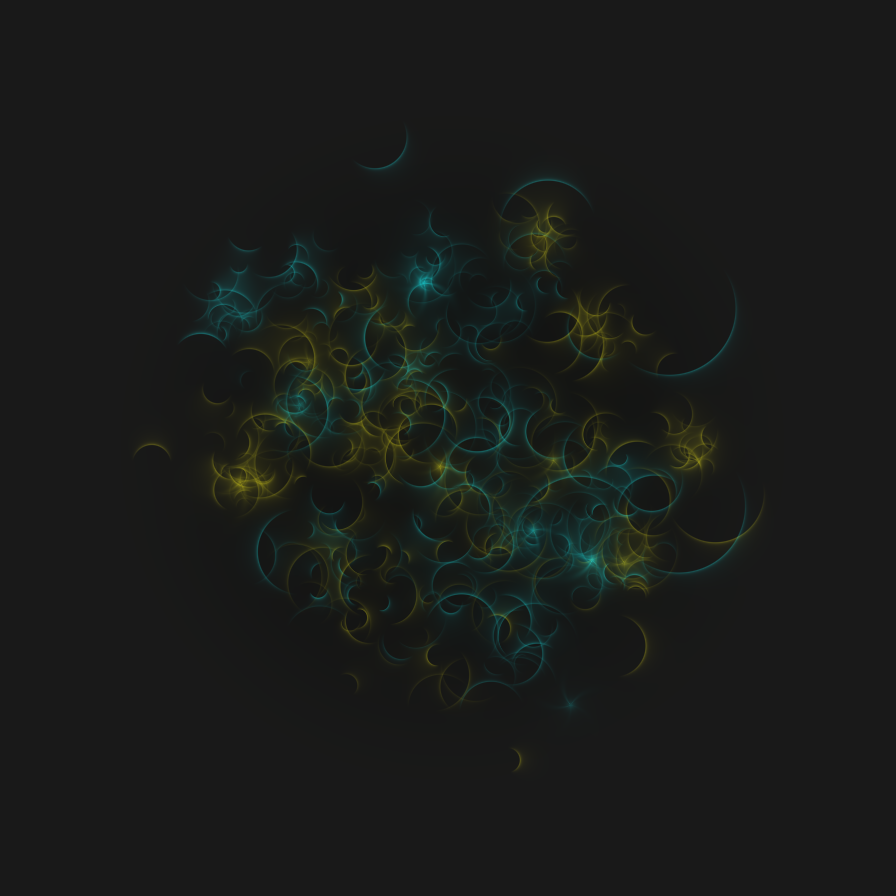
A Shadertoy shader for this background:

```glsl
// A dark field with a round cloud of teal and yellow gossamer filaments.
// Hashed arcs gather around hubs: each has a sharp inner rim and a sheet of
// light fading outward. A few wide arcs and star-shaped knots lie on top.

const vec3 BACKDROP = vec3(0.098, 0.099, 0.097);
const vec3 HOLLOW = vec3(0.074, 0.076, 0.073);   // darker heart of the cloud
const vec3 TEAL = vec3(0.02, 0.84, 0.86);
const vec3 YELLOW = vec3(0.84, 0.80, 0.03);
const vec2 CLOUD_CENTER = vec2(0.505, 0.50);
const float CLOUD_RADIUS = 0.40;
const float RIM_WIDTH = 0.0011;
const float RIM_GAIN = 0.30;
const float SHEET_GAIN = 0.085;
const int HUBS = 15;
const int ARCS_PER_HUB = 17;
const int WIDE_ARCS = 6;
const int KNOTS = 5;

// Hubs: x, y, spread
const vec3 TEAL_HUBS[HUBS] = vec3[HUBS](
    vec3(0.47, 0.69, 0.032), vec3(0.34, 0.71, 0.045), vec3(0.58, 0.67, 0.040),
    vec3(0.44, 0.59, 0.030), vec3(0.53, 0.61, 0.050), vec3(0.56, 0.50, 0.045),
    vec3(0.60, 0.41, 0.035), vec3(0.68, 0.43, 0.042), vec3(0.66, 0.38, 0.030),
    vec3(0.36, 0.38, 0.030), vec3(0.50, 0.37, 0.060), vec3(0.56, 0.29, 0.040),
    vec3(0.25, 0.65, 0.016), vec3(0.34, 0.54, 0.025), vec3(0.50, 0.49, 0.130));
const vec3 YELLOW_HUBS[HUBS] = vec3[HUBS](
    vec3(0.34, 0.59, 0.030), vec3(0.40, 0.63, 0.040), vec3(0.45, 0.55, 0.038),
    vec3(0.43, 0.51, 0.030), vec3(0.30, 0.49, 0.038), vec3(0.27, 0.46, 0.018),
    vec3(0.39, 0.36, 0.038), vec3(0.60, 0.72, 0.026), vec3(0.68, 0.64, 0.026),
    vec3(0.66, 0.53, 0.050), vec3(0.57, 0.42, 0.038), vec3(0.70, 0.38, 0.026),
    vec3(0.77, 0.49, 0.018), vec3(0.50, 0.29, 0.060), vec3(0.49, 0.48, 0.120));

// Wide arcs: center, radius, direction of the middle
const vec4 TEAL_WIDE[WIDE_ARCS] = vec4[WIDE_ARCS](
    vec4(0.618, 0.746, 0.054, 1.75), vec4(0.750, 0.430, 0.075, -0.90),
    vec4(0.655, 0.400, 0.070, 1.80), vec4(0.335, 0.390, 0.048, 3.20),
    vec4(0.740, 0.650, 0.075, -0.80), vec4(0.415, 0.845, 0.036, -0.90));
const vec4 YELLOW_WIDE[WIDE_ARCS] = vec4[WIDE_ARCS](
    vec4(0.792, 0.447, 0.055, -1.20), vec4(0.300, 0.505, 0.033, 1.60),
    vec4(0.415, 0.350, 0.035, 3.00), vec4(0.172, 0.482, 0.022, 1.57),
    vec4(0.567, 0.150, 0.014, 0.10), vec4(0.686, 0.275, 0.035, 0.00));

// Knots: x, y, brightness
const vec3 TEAL_KNOTS[KNOTS] = vec3[KNOTS](
    vec3(0.473, 0.684, 1.3), vec3(0.595, 0.408, 0.9), vec3(0.661, 0.375, 1.2),
    vec3(0.335, 0.548, 0.5), vec3(0.637, 0.213, 0.3));
const vec3 YELLOW_KNOTS[KNOTS] = vec3[KNOTS](
    vec3(0.491, 0.479, 1.0), vec3(0.268, 0.462, 0.8), vec3(0.618, 0.486, 0.6),
    vec3(0.345, 0.596, 0.5), vec3(0.697, 0.372, 0.7));

vec4 hash42(vec2 p) {
    vec4 q = fract(p.xyxy * vec4(0.1031, 0.1030, 0.0973, 0.1099));
    q += dot(q, q.wzxy + 33.33);
    return fract((q.xxyz + q.yzzw) * q.zywx);
}

vec2 heading(float angle) { return vec2(cos(angle), sin(angle)); }

// Skewed arc: dark inside, bright rim, tapered sheet outside
float arcLight(vec2 q, float radius, vec2 dir, float cosSpan, float skew, float sheet, float rim) {
    float r = max(length(q), 1e-5);
    vec2 n = q / r;
    float taper = clamp((dot(n, dir) - cosSpan) / (1.0 - cosSpan), 0.0, 1.0);
    if (taper <= 0.0) return 0.0;
    float d = r - radius * (1.0 + skew * dot(n, vec2(-dir.y, dir.x)));
    float outside = max(d, 0.0);
    float glow = RIM_GAIN * exp(-outside / rim) + SHEET_GAIN * exp(-outside / (sheet * taper + rim));
    return glow * sqrt(taper) * taper * smoothstep(-1.5 * rim, 0.0, d);
}

// Scattered small arcs around every hub
float filaments(vec2 p, vec3 hubs[HUBS], float seed, float rim) {
    float light = 0.0;
    for (int h = 0; h < HUBS; h++) {
        vec2 local = p - hubs[h].xy;
        float spread = hubs[h].z;
        if (length(local) > 2.9 * spread + 0.11) continue;
        for (int i = 0; i < ARCS_PER_HUB; i++) {
            vec2 id = vec2(float(h) + seed, float(i) + 3.7);
            vec4 a = hash42(id), b = hash42(id + 57.3);
            vec2 offset = 2.0 * spread * (a.xy + a.zw - 1.0);
            vec2 dir = heading(6.2832 * b.x);
            float radius = mix(0.010, 0.044, b.y * b.y);
            float strength = 0.25 + 1.2 * b.z * b.z;
            light += strength * arcLight(local - offset + dir * radius, radius, dir,
                mix(-0.3, 0.6, b.w), 0.9 * (a.x - a.z), mix(0.003, 0.016, a.w), rim);
        }
    }
    return light;
}

float wideArcs(vec2 p, vec4 arcs[WIDE_ARCS], float rim) {
    float light = 0.0;
    for (int i = 0; i < WIDE_ARCS; i++)
        light += 1.1 * arcLight(p - arcs[i].xy, arcs[i].z, heading(arcs[i].w), 0.1, 0.12, 0.008, rim);
    return light;
}

// Bright cores with uneven rays
float knotLight(vec2 p, vec3 knots[KNOTS]) {
    float light = 0.0;
    for (int i = 0; i < KNOTS; i++) {
        vec2 q = p - knots[i].xy;
        float r = length(q);
        if (r > 0.12) continue;
        float angle = atan(q.y, q.x + 1e-6) + 14.0 * r + float(i);
        float rays = pow(abs(cos(2.5 * angle)), 14.0) * (0.6 + 0.4 * cos(angle));
        light += knots[i].z * (exp(-r / 0.0035) + 0.5 * rays * exp(-r / 0.012) + 0.12 * exp(-r / 0.018));
    }
    return light;
}

void mainImage(out vec4 fragColor, in vec2 fragCoord) {
    vec2 p = (fragCoord - 0.5 * iResolution.xy) / iResolution.y + 0.5;
    float rim = max(RIM_WIDTH, 0.6 / iResolution.y);
    float fromCenter = length(p - CLOUD_CENTER);
    vec3 color = mix(HOLLOW, BACKDROP, smoothstep(0.15, CLOUD_RADIUS, fromCenter));
    float teal = filaments(p, TEAL_HUBS, 11.0, rim) + wideArcs(p, TEAL_WIDE, rim) + knotLight(p, TEAL_KNOTS);
    float yellow = filaments(p, YELLOW_HUBS, 83.0, rim) + wideArcs(p, YELLOW_WIDE, rim) + knotLight(p, YELLOW_KNOTS);
    color += TEAL * (1.0 - exp(-0.8 * teal)) + YELLOW * (1.0 - exp(-0.75 * yellow));
    fragColor = vec4(min(color, 1.0), 1.0);
}
```
